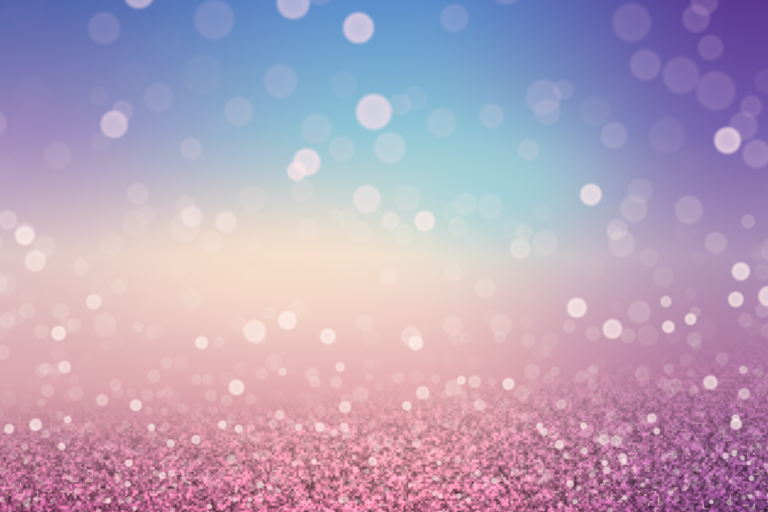
A WebGL 2 fragment shader for this background:

```glsl
#version 300 es
precision highp float;
// Pastel bokeh lights drifting above a field of rose glitter.
uniform vec2 u_resolution;
out vec4 fragColor;

float hash(vec2 p) {
  return fract(sin(dot(p, vec2(127.1, 311.7))) * 43758.5453);
}

float noise(vec2 p) {
  vec2 i = floor(p), f = fract(p);
  f = f * f * (3.0 - 2.0 * f);
  return mix(mix(hash(i), hash(i + vec2(1, 0)), f.x),
             mix(hash(i + vec2(0, 1)), hash(i + vec2(1, 1)), f.x), f.y);
}

// Five evenly spaced colours from bottom to top
vec3 ramp(float y, vec3 a, vec3 b, vec3 c, vec3 d, vec3 e) {
  vec4 t = clamp(y * 4.0 - vec4(0, 1, 2, 3), 0.0, 1.0);
  return mix(mix(mix(mix(a, b, t.x), c, t.y), d, t.z), e, t.w);
}

float glow(vec2 uv, vec2 centre, vec2 spread) {
  vec2 d = (uv - centre) / spread;
  return exp(-dot(d, d));
}

vec3 backdrop(vec2 uv) {
  vec3 left = ramp(uv.y, vec3(0.62, 0.30, 0.48), vec3(0.86, 0.65, 0.69),
    vec3(0.87, 0.77, 0.78), vec3(0.61, 0.53, 0.74), vec3(0.33, 0.40, 0.68));
  vec3 middle = ramp(uv.y, vec3(0.77, 0.43, 0.55), vec3(0.90, 0.68, 0.70),
    vec3(0.95, 0.89, 0.83), vec3(0.56, 0.77, 0.84), vec3(0.36, 0.56, 0.80));
  vec3 right = ramp(uv.y, vec3(0.48, 0.25, 0.48), vec3(0.68, 0.44, 0.62),
    vec3(0.68, 0.57, 0.72), vec3(0.46, 0.37, 0.68), vec3(0.36, 0.22, 0.58));
  vec3 col = mix(left, middle, smoothstep(0.0, 0.48, uv.x));
  col = mix(col, right, smoothstep(0.52, 1.0, uv.x));
  col = mix(col, vec3(0.98, 0.87, 0.78), 0.65 * glow(uv, vec2(0.33, 0.47), vec2(0.22, 0.13)));
  return mix(col, vec3(0.60, 0.85, 0.87), 0.6 * glow(uv, vec2(0.66, 0.63), vec2(0.13, 0.13)));
}

// Fine grain and sparkles, reaching higher towards the right
vec3 glitter(vec3 col, vec2 p, vec2 uv) {
  float top = 0.23 + 0.15 * uv.x * uv.x;
  float amount = smoothstep(top, 0.0, uv.y);
  float grain = 0.6 * noise(p * 210.0) + 0.4 * noise(p * 105.0 + 17.0);
  col *= 1.0 + amount * 1.3 * (grain - 0.5);
  float sparkle = smoothstep(0.76, 0.94, noise(p * 150.0 + 41.0));
  return mix(col, vec3(1.0, 0.82, 0.85), sparkle * amount * 0.55);
}

// Discs shrink and brighten from the top of the canvas to the bottom
vec3 bokeh(vec3 col, vec2 p) {
  float pixel = 1.0 / u_resolution.y;
  for (int layer = 0; layer < 8; layer++) {
    float size = 0.036 * pow(0.75, float(layer));
    float cell = size * 2.7;
    float height = (size - 0.004) / 0.035;
    float band = 0.05 + 0.2 * height;
    vec2 base = floor(p / cell);
    for (int k = 0; k < 9; k++) {
      vec2 id = base + vec2(k % 3 - 1, k / 3 - 1);
      vec2 seed = id + float(layer) * 37.0;
      vec2 centre = (id + vec2(hash(seed), hash(seed + 5.3))) * cell;
      float radius = size * mix(0.65, 1.1, hash(seed + 9.1));
      float dist = length(p - centre);
      float soft = radius * 0.12 + pixel;
      float disc = 1.0 - smoothstep(radius - soft, radius + soft, dist);
      float present = 1.0 - smoothstep(band * 0.7, band, abs(centre.y - height));
      float chance = hash(seed + 21.7);
      float faint = 0.2 * smoothstep(0.4, 0.8, chance);
      float bright = 0.75 * smoothstep(0.86, 0.95, chance);
      float rim = mix(0.85, 1.0, smoothstep(0.2, 1.0, dist / radius));
      vec3 tint = mix(vec3(1.0, 0.96, 0.92), vec3(0.92, 0.75, 0.87),
                      smoothstep(0.4, 1.0, centre.y));
      tint = mix(tint, vec3(1.0, 0.93, 0.94), bright * 0.6);
      col = mix(col, tint, disc * present * max(faint, bright) * rim);
    }
  }
  return col;
}

void main() {
  vec2 uv = gl_FragCoord.xy / u_resolution;
  vec2 p = gl_FragCoord.xy / u_resolution.y;
  vec3 col = backdrop(uv);
  col = glitter(col, p, uv);
  col = bokeh(col, p);
  fragColor = vec4(clamp(col, 0.0, 1.0), 1.0);
}
```
